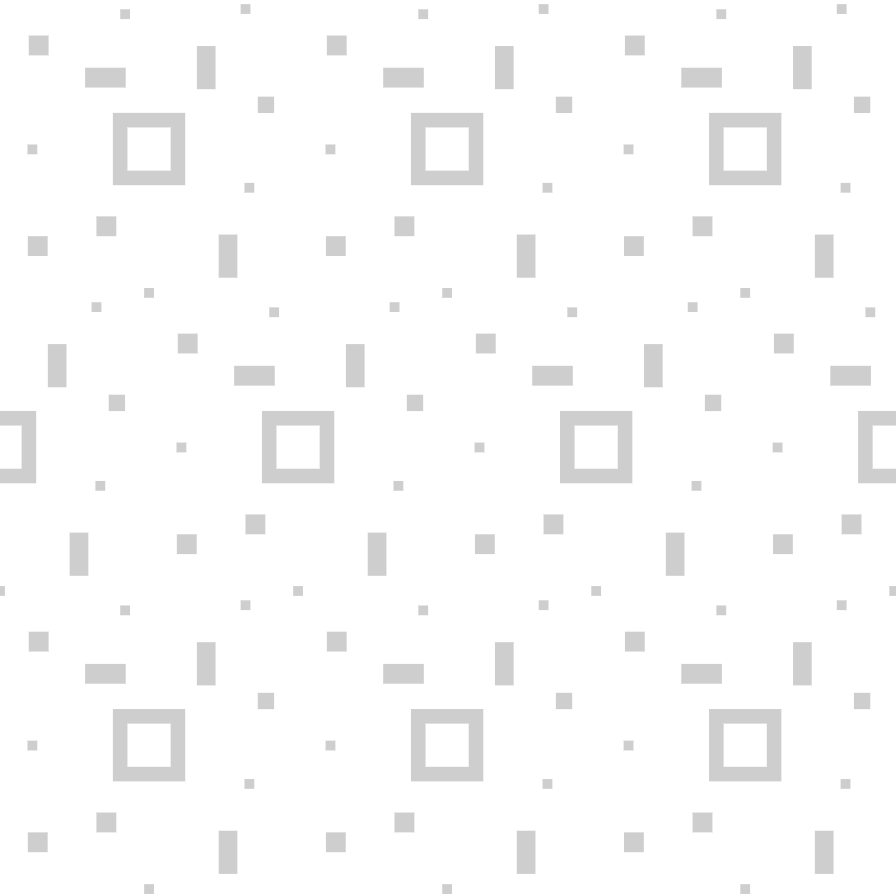
This pattern is drawn by a Shadertoy shader. Its source:

```glsl
// Pale grey confetti of squares and bars scattered around hollow square frames.
// One square cell of box distances repeats about three times each way,
// with every second row shifted sideways by half a cell.

// Centres of the solid pieces, measured from the frame, y pointing down.
const vec2 SPECKS[5] = vec2[5](vec2(-100.0, 0.3), vec2(86.0, 33.2), vec2(0.0, 123.3),
                               vec2(82.7, -120.0), vec2(-20.5, -115.6));
const vec2 BLOCKS[3] = vec2[3](vec2(-94.6, -88.8), vec2(-36.6, 66.2), vec2(-95.4, 83.2));
const vec2 BARS[2] = vec2[2](vec2(49.0, -69.8), vec2(67.7, 91.8));

float boxDistance(vec2 p, vec2 halfSize) {
    vec2 d = abs(p) - halfSize;
    return length(max(d, 0.0)) + min(max(d.x, d.y), 0.0);
}

float cellDistance(vec2 p) {
    // Hollow frame
    float d = max(boxDistance(p, vec2(31.0)), -boxDistance(p, vec2(18.5)));

    // Solid squares, small to large
    for (int i = 0; i < 5; i++) d = min(d, boxDistance(p - SPECKS[i], vec2(4.2)));
    d = min(d, boxDistance(p - vec2(100.2, -37.9), vec2(7.0)));
    for (int i = 0; i < 3; i++) d = min(d, boxDistance(p - BLOCKS[i], vec2(8.5)));

    // Upright bars and one lying bar
    for (int i = 0; i < 2; i++) d = min(d, boxDistance(p - BARS[i], vec2(8.0, 18.5)));
    return min(d, boxDistance(p - vec2(-37.4, -61.2), vec2(17.4, 8.5)));
}

void mainImage(out vec4 fragColor, in vec2 fragCoord) {
    // The canvas is 768 units tall, counted down from the top edge
    float pixel = 768.0 / iResolution.y;
    vec2 p = vec2(fragCoord.x, iResolution.y - fragCoord.y) * pixel;

    // Staggered rows of cells
    float cell = 255.5;
    float row = floor(p.y / cell);
    p.x += 0.5 * cell * mod(row, 2.0);
    vec2 local = mod(p, cell) - 0.5 * cell;

    float ink = clamp(0.5 - cellDistance(local) / pixel, 0.0, 1.0);
    fragColor = vec4(mix(vec3(1.0), vec3(0.808), ink), 1.0);
}
```
